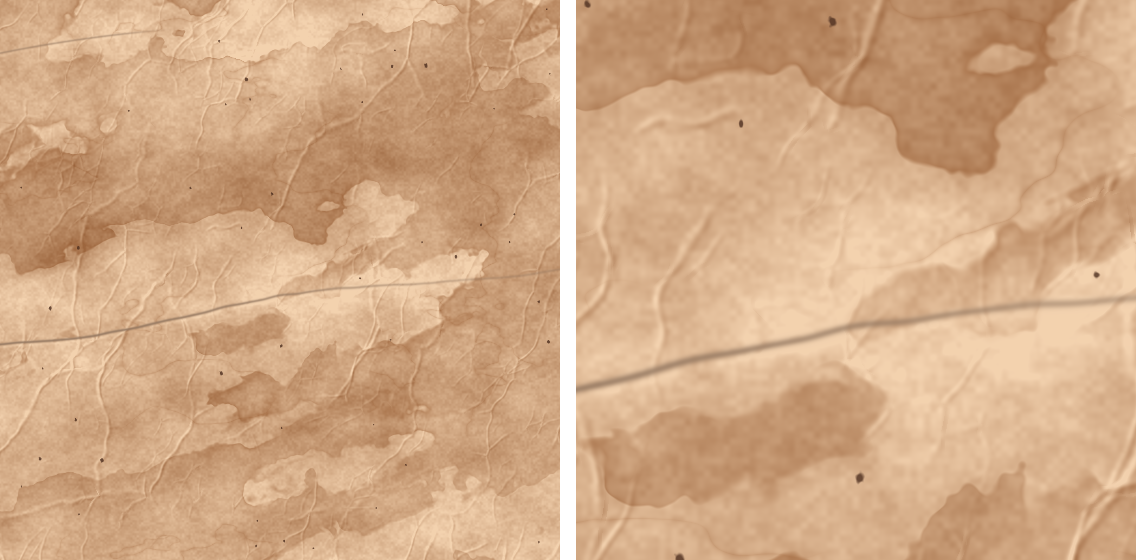
Left: the whole. Right: its middle third, enlarged.
Write a WebGL 1 fragment shader that draws this texture.

```glsl
precision highp float;
// Old crumpled paper: tea-coloured streaks, pale tide-marked patches, creases and specks.
uniform vec2 u_resolution;

#define STREAK_CONTRAST 1.15
#define MOTTLE_CONTRAST 0.75
#define PATCH_LEVEL 0.59
#define PATCH_LIFT 0.27
#define RIM_STRENGTH 0.28
#define CREASE_RELIEF 0.46
#define CRUMPLE_RELIEF 0.55
#define GRAIN 0.22
#define SPECK_CELLS 19.0
#define LIGHT vec2(-0.8, 0.6)

const vec3 DARK_PAPER = vec3(0.70, 0.51, 0.36);
const vec3 LIGHT_PAPER = vec3(0.91, 0.77, 0.63);
const vec3 RUST = vec3(0.65, 0.42, 0.25);
const vec3 FOLD_GREY = vec3(0.58, 0.47, 0.38);
const vec3 SPECK_BROWN = vec3(0.30, 0.18, 0.12);

float hash(vec2 p) {
  vec3 q = fract(p.xyx * 0.1031);
  q += dot(q, q.yzx + 33.33);
  return fract((q.x + q.y) * q.z);
}

vec2 hash2(vec2 p) {
  return vec2(hash(p), hash(p + 57.3));
}

float noise(vec2 p) {
  vec2 i = floor(p), f = fract(p);
  f = f * f * (3.0 - 2.0 * f);
  return mix(mix(hash(i), hash(i + vec2(1, 0)), f.x),
             mix(hash(i + vec2(0, 1)), hash(i + vec2(1, 1)), f.x), f.y);
}

float fbm(vec2 p) {
  float sum = 0.0, amp = 0.516;
  for (int i = 0; i < 5; i++) {
    sum += amp * noise(p);
    p = mat2(1.6, 1.2, -1.2, 1.6) * p + 11.7;
    amp *= 0.5;
  }
  return sum;
}

// Distance to the nearest border between scattered cells.
float cellBorder(vec2 p) {
  vec2 cell = floor(p), near = vec2(9.0), second = vec2(9.0);
  for (int y = -1; y <= 1; y++) {
    for (int x = -1; x <= 1; x++) {
      vec2 c = cell + vec2(x, y);
      vec2 r = c + hash2(c) - p;
      if (dot(r, r) < dot(near, near)) { second = near; near = r; }
      else if (dot(r, r) < dot(second, second)) second = r;
    }
  }
  return (dot(second, second) - dot(near, near)) / (2.0 * length(second - near) + 0.001);
}

// One broken network of ridges.
float ridges(vec2 p, vec2 scale, float width, float cover) {
  float d = cellBorder(p * scale) / width;
  float mask = smoothstep(cover, cover + 0.25, noise(p * scale * 0.9 + 31.0));
  return mask * exp(-d * d);
}

float creaseHeight(vec2 p) {
  vec2 q = p + 0.035 * (vec2(noise(p * 13.0), noise(p * 13.0 + 40.0)) - 0.5)
             + 0.010 * (vec2(noise(p * 47.0), noise(p * 47.0 + 80.0)) - 0.5);
  q.x -= 0.3 * q.y;
  return ridges(q + 3.0, vec2(7.0, 4.2), 0.024, 0.42)
       + 0.65 * ridges(q + 8.0, vec2(15.0, 10.0), 0.035, 0.52)
       + 0.35 * ridges(q + 5.0, vec2(34.0, 25.0), 0.07, 0.60);
}

// Thin line at signed distance d.
float line(float d, float width) {
  return exp(-d * d / (width * width));
}

float specks(vec2 p) {
  vec2 g = p * SPECK_CELLS, id = floor(g);
  vec2 r = fract(g) - 0.2 - 0.6 * hash2(id);
  float size = mix(0.02, 0.06, pow(hash(id + 9.0), 3.0));
  float d = length(r * vec2(1.0, 0.75)) + 0.03 * (noise(g * 25.0) - 0.5);
  return step(0.87, hash(id + 21.0)) * (1.0 - smoothstep(size - 0.015, size + 0.02, d));
}

void main() {
  vec2 p = gl_FragCoord.xy / min(u_resolution.x, u_resolution.y);

  // Streaks rising gently to the right, with ragged borders.
  float ragged = fbm(p * 9.0) - 0.5;
  vec2 streak = vec2(p.x * 1.7, (p.y - 0.16 * p.x) * 5.0) + 0.7 * ragged;
  float tone = 0.45 + STREAK_CONTRAST * (fbm(streak + 2.0) - 0.5);
  tone += MOTTLE_CONTRAST * (fbm(p * vec2(13.0, 17.0) + 4.0) - 0.5);

  // Pale patches, widest towards the lower right, with rusty tide lines.
  float corner = 1.0 - smoothstep(0.1, 0.6, length((p - vec2(0.9, 0.0)) * vec2(0.7, 1.3)));
  float level = fbm(streak * vec2(1.1, 0.9) + 17.0) + 0.14 * corner - PATCH_LEVEL;
  float patchMask = smoothstep(-0.004, 0.014, level);
  float rim = (1.0 - patchMask) * exp(min(level, 0.0) / 0.025);
  float mark = abs(fbm(p * vec2(4.0, 7.0) + 29.0) - 0.53);
  float broken = smoothstep(0.45, 0.72, noise(p * 7.0 + 63.0));
  rim = rim * (0.35 + 0.65 * broken) + 0.6 * broken * exp(-mark / 0.008);
  tone += PATCH_LIFT * patchMask - RIM_STRENGTH * rim;

  // Sharp crease relief over soft crumpling, lit from the upper left.
  float height = creaseHeight(p);
  tone += CREASE_RELIEF * (height - creaseHeight(p + LIGHT * 0.003)) + 0.09 * height;
  tone += CRUMPLE_RELIEF * (fbm(p * 6.0 + 50.0) - fbm(p * 6.0 + 50.0 + LIGHT * 0.25));

  // Two long folds, each a dark line beside a lit edge.
  float fold = p.y - 0.39 - 0.14 * p.x - 0.012 * sin(8.0 * p.x - 2.8);
  fold += 0.004 * (noise(p * 30.0) - 0.5);
  float upper = p.y - 0.905 - 0.2 * p.x + 0.2 * p.x * p.x;
  float foldFade = mix(0.85, 0.35, smoothstep(0.2, 0.9, p.x));
  float upperFade = 0.5 * (1.0 - smoothstep(0.2, 0.32, p.x));
  tone += 0.25 * (foldFade * line(fold + 0.005, 0.003) + upperFade * line(upper + 0.004, 0.003));

  // Paper fibre.
  tone += GRAIN * (noise(p * 260.0) - 0.5) + GRAIN * (noise(p * vec2(110.0, 140.0)) - 0.5);

  vec3 color = mix(DARK_PAPER, LIGHT_PAPER, clamp(tone, -0.45, 1.2));
  color = mix(color, RUST, 0.3 * rim);
  color = mix(color, FOLD_GREY, foldFade * line(fold, 0.0025));
  color = mix(color, FOLD_GREY, upperFade * line(upper, 0.002));
  color = mix(color, SPECK_BROWN, 0.8 * specks(p));
  gl_FragColor = vec4(color, 1.0);
}
```
